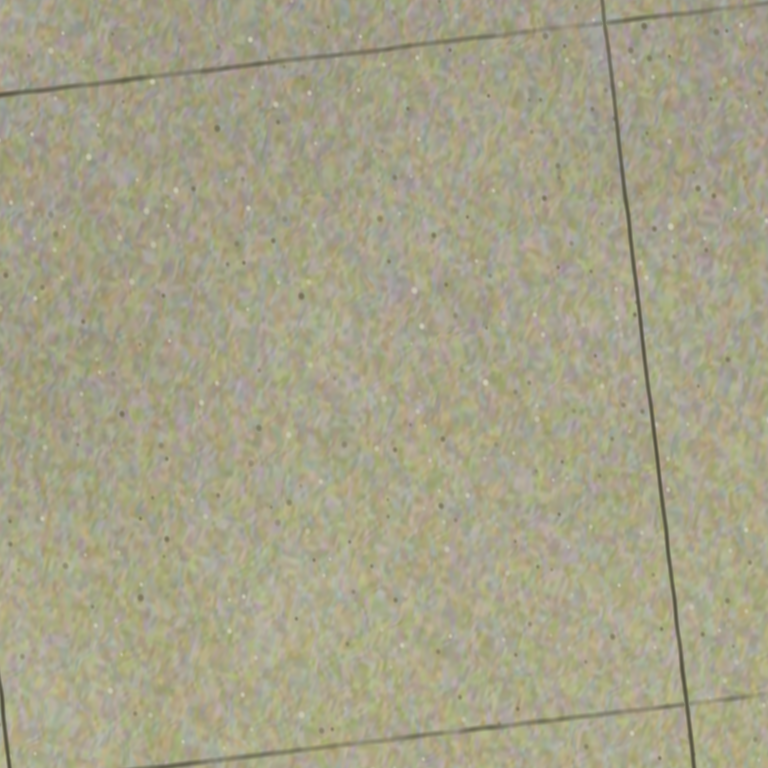
Give the GLSL for this texture, as a WebGL 2 fragment shader.

```glsl
#version 300 es
precision highp float;
// Speckled beige floor tiles, slightly turned, parted by thin dark joints.
// Stretched colour noise makes the grain, a jittered cell grid the specks,
// and two repeated line distances the joints, worn by noise along them.

#define PITCH vec2(0.891, 0.900)      // tile size
#define JOINT_ORIGIN vec2(0.904, 0.876) // one joint crossing, in tile axes
#define SLOPE 0.120                   // turn of the grid
#define JOINT_HALF vec2(0.0024, 0.0030)
#define GRAIN vec2(105.0, 58.0)       // colour grain cells per canvas
#define FINE vec2(185.0, 125.0)       // brightness grain cells per canvas
#define SPECK_CELLS 46.0
#define SPECK_CHANCE 0.15

uniform vec2 u_resolution;
out vec4 fragColor;

const vec3 TILE_TOP = vec3(0.637, 0.620, 0.535);
const vec3 TILE_BOTTOM = vec3(0.680, 0.668, 0.555);
const vec3 JOINT_DARK = vec3(0.31, 0.30, 0.23);
const vec3 SPECK_LIGHT = vec3(0.84, 0.83, 0.74);
const vec3 SPECK_DARK = vec3(0.43, 0.41, 0.31);

// Integer hash: three values in 0..1 per cell.
vec3 hash3(vec2 cell) {
    uvec3 v = uvec3(ivec3(ivec2(floor(cell)), 17)) * 1664525u + 1013904223u;
    v.x += v.y * v.z; v.y += v.z * v.x; v.z += v.x * v.y;
    v ^= v >> 16u;
    v.x += v.y * v.z; v.y += v.z * v.x; v.z += v.x * v.y;
    return vec3(v >> 8u) / 16777216.0;
}

// Smooth value noise, three independent channels in -1..1.
vec3 noise3(vec2 p) {
    vec2 i = floor(p), f = fract(p);
    f = f * f * (3.0 - 2.0 * f);
    vec3 low = mix(hash3(i), hash3(i + vec2(1, 0)), f.x);
    vec3 high = mix(hash3(i + vec2(0, 1)), hash3(i + vec2(1, 1)), f.x);
    return mix(low, high, f.y) * 2.0 - 1.0;
}

vec2 turn(vec2 p, float slope) {
    return vec2(p.x + slope * p.y, p.y - slope * p.x);
}

// Tile colour: broad light, coloured grain and fine brightness grain.
vec3 tileColor(vec2 p) {
    vec3 color = mix(TILE_BOTTOM, TILE_TOP, smoothstep(0.0, 1.0, p.y));
    color += 0.014 * noise3(p * 5.0 + 3.0).x;
    color -= 0.022 * exp(-dot(p - vec2(0.0, 0.48), p - vec2(0.0, 0.48)) * 16.0);

    vec2 warped = p + 0.004 * noise3(p * 45.0).xy;
    vec3 grain = noise3(turn(warped, 0.16) * GRAIN)
               + 0.6 * noise3(turn(warped, -0.22) * GRAIN * 1.5 + 40.0);
    color += grain.x * vec3(0.010, 0.008, -0.062);
    color += grain.y * vec3(0.026, -0.018, 0.010);

    float fine = noise3(turn(warped, -0.3) * FINE).x
               + 0.7 * noise3(turn(p, 0.35) * FINE * 0.6 + 90.0).y;
    return color + 0.042 * fine;
}

// Small chips, light or dark, at most one in each cell.
vec3 addSpecks(vec3 color, vec2 p, float pixel) {
    vec2 q = turn(p, 0.2) * SPECK_CELLS;
    vec3 place = hash3(q + 300.0), kind = hash3(q + 700.0);
    vec2 offset = fract(q) - mix(vec2(0.25), vec2(0.75), place.xy);
    float radius = mix(0.07, 0.17, kind.y * kind.y);
    float blur = 0.08 + pixel * SPECK_CELLS * 0.5;
    float cover = 1.0 - smoothstep(radius - blur, radius + blur,
                                   length(offset * vec2(1.0, 0.85)));
    cover *= step(place.z, SPECK_CHANCE) * mix(0.35, 0.85, kind.z);
    return mix(color, kind.x < 0.58 ? SPECK_LIGHT : SPECK_DARK, cover);
}

// Joint cover for both directions: x is upright, y is level.
vec2 jointCover(vec2 p, float pixel) {
    vec2 grid = (turn(p, SLOPE) - JOINT_ORIGIN) / PITCH;
    vec2 away = (fract(grid + 0.5) - 0.5) * PITCH / sqrt(1.0 + SLOPE * SLOPE);
    vec2 wobble = 0.0009 * noise3(p * 32.0 + 11.0).xy;
    vec2 blur = vec2(0.0015, 0.0024) + 0.5 * pixel;
    vec2 cover = 1.0 - smoothstep(JOINT_HALF - blur, JOINT_HALF + blur,
                                  abs(away + wobble));
    // Upright joints are crisp; level ones are patchy and fade to the right.
    vec3 wear = noise3(p * 24.0 + 60.0);
    float upright = mix(0.88, 0.68, smoothstep(0.7, 1.0, p.y)) + 0.10 * wear.x;
    float level = mix(0.62, 0.36, p.x) + 0.22 * wear.y
                + 0.12 * noise3(p * 75.0).z;
    return cover * clamp(vec2(upright, level), 0.0, 1.0);
}

void main() {
    vec2 p = gl_FragCoord.xy / u_resolution;
    float pixel = 1.0 / min(u_resolution.x, u_resolution.y);
    vec3 color = addSpecks(tileColor(p), p, pixel);
    vec2 joint = jointCover(p, pixel);
    color = mix(color, JOINT_DARK, max(joint.x, joint.y));
    fragColor = vec4(clamp(color, 0.0, 1.0), 1.0);
}
```
